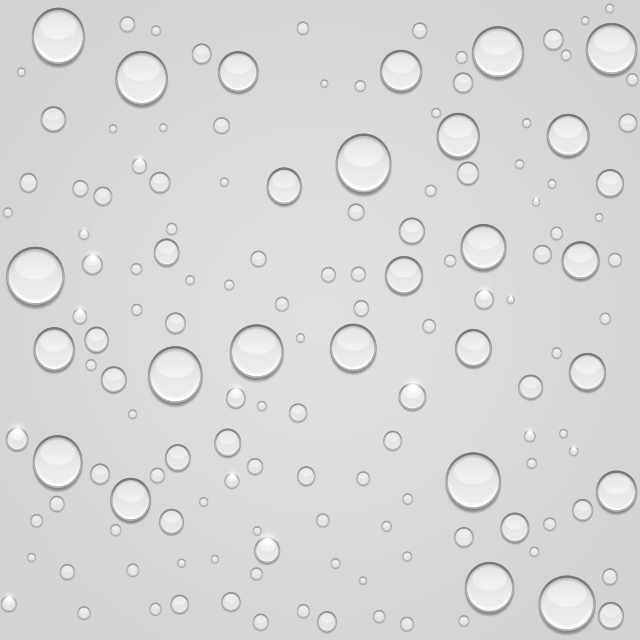
This texture is drawn by a WebGL 2 fragment shader. Its source:

```glsl
#version 300 es
precision highp float;
// Draws scattered clear water drops with rims, shadows and sparkles on pale grey.
uniform vec2 u_resolution;
out vec4 fragColor;

const int LAYERS = 3;
const float GAP = 0.007;

vec4 hash4(vec2 p) {
  vec4 q = fract(p.xyxy * vec4(0.1031, 0.1030, 0.0973, 0.1099));
  q += dot(q, q.wzxy + 33.33);
  return fract((q.xxyz + q.yzzw) * q.zywx);
}

// Cells per unit, smallest radius, largest radius, share of filled cells
vec4 layerSpec(int layer) {
  if (layer == 0) return vec4(6.0, 0.028, 0.046, 0.70);
  if (layer == 1) return vec4(9.0, 0.014, 0.024, 0.72);
  return vec4(13.0, 0.006, 0.013, 0.80);
}

// Centre, radius (zero when the cell is empty) and seed of one drop
vec4 dropInCell(vec2 cell, int layer) {
  vec4 spec = layerSpec(layer);
  vec4 rnd = hash4(cell + 41.0 * float(layer) + 17.0);
  float seed = hash4(cell.yx + 73.0 + 29.0 * float(layer)).x;
  float radius = mix(spec.y, spec.z, pow(rnd.z, 1.3));
  float margin = radius * spec.x;
  vec2 centre = (cell + mix(vec2(margin), vec2(1.0 - margin), rnd.xy)) / spec.x;
  return vec4(centre, rnd.w < spec.w ? radius : 0.0, seed);
}

// True when a drop of a coarser layer already takes the place
bool isCrowded(vec4 drop, int layer) {
  for (int k = 0; k < layer; k++) {
    vec2 home = floor(drop.xy * layerSpec(k).x);
    for (int i = 0; i < 9; i++) {
      vec4 other = dropInCell(home + vec2(i % 3 - 1, i / 3 - 1), k);
      float reach = other.z + drop.z + GAP;
      if (other.z > 0.0 && distance(other.xy, drop.xy) < reach) return true;
    }
  }
  return false;
}

float fall(float a, float b, float x) {
  return 1.0 - smoothstep(a, b, x);
}

float shadeDrop(float tone, vec2 p, float radius, float seed, float pixel) {
  p.x *= mix(0.98, 1.08, fract(seed * 57.0));
  vec2 q = p / radius;
  float len = length(q);
  float edge = (len - 1.0) * radius;
  float size = smoothstep(0.005, 0.032, radius);

  // Shadow slipping out below
  float below = length(q + vec2(0.0, 0.13)) - 0.98;
  float shadow = fall(-0.07, 0.06 + pixel / radius, below);
  tone = mix(tone, 0.48, shadow * mix(0.35, 0.8, size));

  // Body, darker under the top rim and bright along the bottom
  float top = smoothstep(-0.2, 0.95, q.y);
  float bottom = fall(-0.85, 0.1, q.y);
  float body = mix(0.875, mix(0.925, 0.865, smoothstep(-0.7, 0.9, q.y)), 0.4 + 0.6 * size);
  body -= 0.20 * size * top * smoothstep(0.78, 1.0, len);
  body += 0.09 * bottom * smoothstep(0.74, 0.93, len);

  // Glossy dome in the upper half
  float dome = length((q - vec2(0.0, 0.36)) / vec2(0.74, 0.5));
  float domeEdge = 0.06 + pixel / radius;
  body += 0.045 * fall(1.0 - domeEdge, 1.0, dome) * smoothstep(-0.5, 0.5, 0.9 - q.y);
  tone = mix(tone, body, fall(-0.5 * pixel, 0.5 * pixel, edge));

  // Thin dark rim
  float width = mix(0.0012, 0.0019, size);
  float rim = fall(width - 0.5 * pixel, width + 0.5 * pixel, abs(edge + 0.5 * width));
  float strength = mix(0.42, 0.85, top) * mix(0.6, 1.0, size) + 0.12 * bottom;
  tone = mix(tone, 0.43, rim * strength);

  // Light flare at the top of a few drops
  if (seed < 0.10) {
    vec2 flare = q - vec2(0.05, 0.72);
    float glow = 1.1 * exp(-3.8 * dot(flare, flare)) * fall(0.7, 1.25, length(flare));
    tone = mix(tone, 1.0, min(glow, 1.0));
  }
  return tone;
}

void main() {
  float pixel = 1.0 / u_resolution.y;
  vec2 uv = gl_FragCoord.xy * pixel;

  // Soft backdrop, lightest in the middle
  vec2 middle = 0.5 * u_resolution * pixel;
  float tone = mix(0.877, 0.826, smoothstep(0.0, 0.72, distance(uv, middle)));

  for (int layer = 0; layer < LAYERS; layer++) {
    vec2 home = floor(uv * layerSpec(layer).x);
    for (int i = 0; i < 9; i++) {
      vec4 drop = dropInCell(home + vec2(i % 3 - 1, i / 3 - 1), layer);
      vec2 offset = uv - drop.xy;
      if (length(offset) > 2.1 * drop.z || isCrowded(drop, layer)) continue;
      tone = shadeDrop(tone, offset, drop.z, drop.w, pixel);
    }
  }
  fragColor = vec4(vec3(clamp(tone, 0.0, 1.0)), 1.0);
}
```
